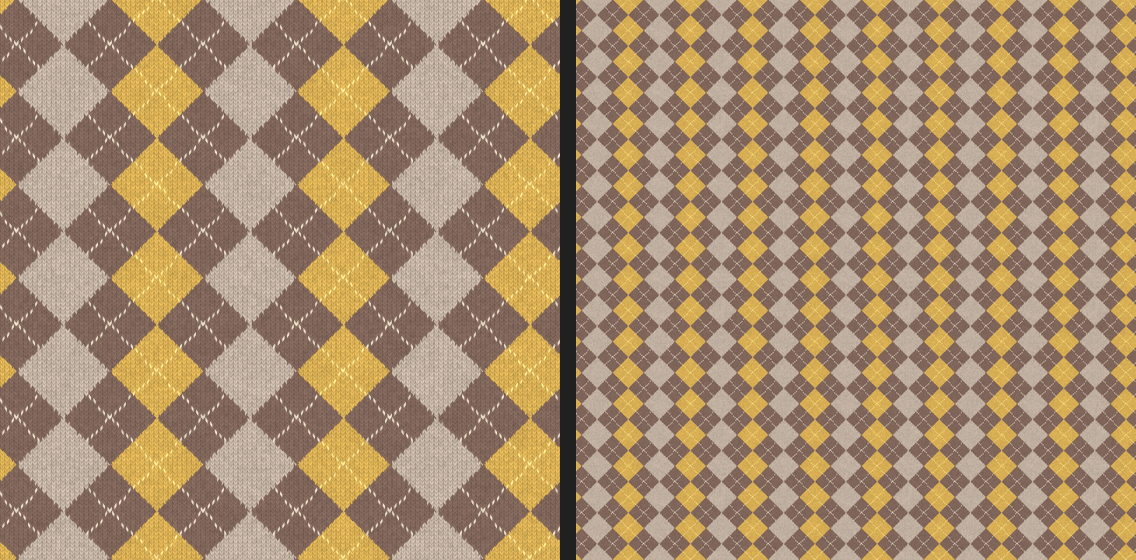
Left, the tile; right, the same tile 3 across and 3 down.
Give the GLSL for this pattern, as a Shadertoy shader.

```glsl
#define DIAMONDS 6.0               // diamond widths per canvas side: 3 colour pairs across, 6 rows
#define OFFSET vec2(0.68, 0.02)    // centre of the first grey diamond, in diamond widths
#define STITCHES vec2(120.0, 144.0)
#define SLANT 1.6                  // rise of a stitch arm, in rows per wale
#define LINE_HALF 0.0209           // half width of the overlaid lines, in diamond widths
#define GRAIN 160.0                // wool flecks per side
#define BROWN vec3(0.495, 0.392, 0.348)
#define GREY vec3(0.745, 0.682, 0.622)
#define GOLD vec3(0.835, 0.675, 0.325)
#define CREAM vec3(0.86, 0.81, 0.73)
#define PALE_GOLD vec3(0.97, 0.86, 0.52)
#define SAMPLES 3

const float TAU = 6.2831853;

vec2 hash2(vec2 p) {
    vec3 q = fract(p.xyx * vec3(0.1031, 0.1030, 0.0973));
    q += dot(q, q.yzx + 33.33);
    return fract((q.xx + q.yz) * q.zy);
}

// Cellular noise that wraps at the canvas edges
float cellular(vec2 p) {
    vec2 cell = floor(p);
    float nearest = 2.0;
    for (int j = -1; j <= 1; j++)
        for (int i = -1; i <= 1; i++) {
            vec2 c = cell + vec2(i, j);
            nearest = min(nearest, length(c + hash2(mod(c, GRAIN)) - p));
        }
    return nearest;
}

// Positive inside the grey and gold diamonds, negative in the brown ones
float diamond(vec2 a) {
    vec2 f = abs(a - round(a));
    return 0.5 - f.x - f.y;
}

vec2 toPattern(vec2 uv) {
    return uv * DIAMONDS - OFFSET;
}

vec3 knit(vec2 uv) {
    // Each stitch is a V made of two slanted arms
    vec2 s = uv * STITCHES;
    float across = fract(s.x);
    float rise = s.y - SLANT * abs(across - 0.5);
    vec2 stitch = vec2(floor(s.x), floor(rise));
    bool rightArm = across > 0.5;
    vec2 armCentre = stitch + vec2(rightArm ? 0.75 : 0.25, 0.5 + SLANT * 0.25);

    // Diamonds, their edges broken up by the stitches
    vec2 a = toPattern(uv);
    vec2 b = toPattern(armCentre / STITCHES);
    bool greyColumn = mod(round(a.x), 2.0) < 0.5;
    float d = mix(diamond(a), diamond(b), greyColumn ? 0.85 : 0.4);
    bool inside = d > 0.0;
    vec3 colour = inside ? (greyColumn ? GREY : GOLD) : BROWN;
    float contrast = inside ? (greyColumn ? 0.15 : 0.13) : 0.11;

    // Diagonal lines, carried only by the arms that lean their way
    float diagonal = rightArm ? b.x - b.y : b.x + b.y;
    bool onLine = abs(diagonal - round(diagonal)) < LINE_HALF;
    if (onLine && !(inside && greyColumn)) colour = inside ? PALE_GOLD : CREAM;

    // Rounded yarn, grooves between arms and wales, slight change per stitch
    float along = fract(rise) - 0.5;
    float relief = 1.0 - 6.0 * along * along - 0.5;
    relief -= 0.45 * cos(2.0 * TAU * across) + 0.35 * cos(TAU * across);
    float tint = hash2(mod(stitch, STITCHES)).x - 0.5;
    return colour * (1.0 + contrast * relief + 0.07 * tint);
}

void mainImage(out vec4 fragColor, in vec2 fragCoord) {
    // Supersampling smooths the edges
    vec3 colour = vec3(0.0);
    for (int j = 0; j < SAMPLES; j++)
        for (int i = 0; i < SAMPLES; i++) {
            vec2 jitter = (vec2(i, j) + 0.5) / float(SAMPLES) - 0.5;
            colour += knit((fragCoord + jitter) / iResolution.xy);
        }
    colour /= float(SAMPLES * SAMPLES);

    // Wool flecks and faint broad unevenness
    vec2 uv = fragCoord / iResolution.xy;
    float fleck = 0.5 - cellular(uv * GRAIN);
    float broad = sin(TAU * (5.0 * uv.x + 3.0 * uv.y)) * sin(TAU * (7.0 * uv.y - 2.0 * uv.x));
    colour *= 1.0 + 0.11 * fleck + 0.01 * broad;
    fragColor = vec4(colour, 1.0);
}
```
